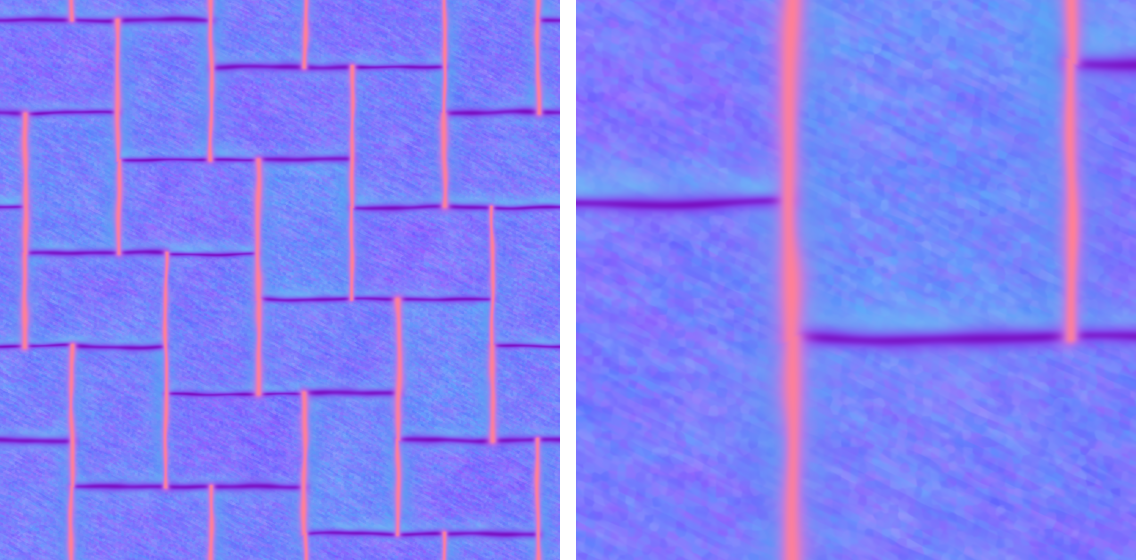
Left: the whole. Right: its middle third, enlarged.
A WebGL 1 fragment shader for this texture map:

```glsl
precision highp float;
// Tangent-space normal map of worn 3:2 herringbone paving, seamless over 12 x 12 units.

uniform vec2 u_resolution;

vec2 hash2(vec2 p) {
  return fract(sin(vec2(dot(p, vec2(127.1, 311.7)), dot(p, vec2(269.5, 183.3)))) * 43758.5);
}

vec2 wrapCell(vec2 cell, float period) {
  return floor(mod(cell + 0.5, period));
}

// Smooth cellular noise: a random slope per cell, blended by distance, in -1..1.
vec2 cellSlope(vec2 p, float period) {
  vec2 cell = floor(p);
  vec2 sum = vec2(0.0);
  float total = 0.0;
  for (int j = -1; j <= 1; j++) {
    for (int i = -1; i <= 1; i++) {
      vec2 c = cell + vec2(float(i), float(j));
      vec2 h = hash2(wrapCell(c, period));
      vec2 d = p - c - 0.15 - 0.7 * h;
      float w = exp(-7.0 * dot(d, d));
      sum += w * (hash2(h * 57.0 + 3.0) * 2.0 - 1.0);
      total += w;
    }
  }
  return sum / total;
}

// Layered sines that repeat with the tile.
float waves(vec2 p) {
  vec2 w = p * 0.5235988;
  return 0.5 * sin(3.0 * w.x + 4.0 * w.y) + 0.3 * sin(7.0 * w.x - 5.0 * w.y + 1.7)
       + 0.2 * sin(11.0 * w.y + 9.0 * w.x + 4.1);
}

// Distance to a straight run that starts at 0 on the "along" axis.
float runDistance(float across, float along, float len) {
  return length(vec2(across, max(abs(along - 0.5 * len) - 0.5 * len, 0.0)));
}

// Soft band of the given width beside an edge.
float band(float d, float width) {
  return exp(-d * d / (width * width));
}

void main() {
  // Paving units, y pointing down.
  vec2 uv = gl_FragCoord.xy / u_resolution;
  vec2 p = 12.0 * vec2(uv.x, 1.0 - uv.y) - vec2(0.54, 2.43);
  vec2 q = p + 0.025 * vec2(waves(p), waves(p.yx + 3.0));

  // Search the nearby bricks for the one underfoot and for the closest joints.
  vec2 base = floor(vec2((q.x - q.y) / 4.0, (q.x + q.y) / 6.0));
  float sideJoint = 9.0;
  float bedJoint = 9.0;
  vec2 local = vec2(1.0);
  vec2 size = vec2(2.0);
  vec2 tint = vec2(0.5);
  float upright = 0.0;
  for (int j = -2; j <= 1; j++) {
    for (int i = -1; i <= 3; i++) {
      vec2 k = base + vec2(float(i), float(j));
      vec2 corner = k.x * vec2(2.0, -2.0) + k.y * vec2(3.0);
      for (int n = 0; n < 2; n++) {
        float flat01 = float(n);
        vec2 origin = corner + vec2(0.0, 3.0 * flat01);
        vec2 extent = mix(vec2(2.0, 3.0), vec2(3.0, 2.0), flat01);
        vec2 h = hash2(wrapCell(origin, 12.0) + 12.0 * flat01 + 5.0);
        vec2 d = q - origin;
        vec2 e = d + 0.04 * (h.yx - 0.5);
        sideJoint = min(sideJoint, runDistance(e.x, d.y, extent.y) / (0.8 + 0.4 * h.x));
        bedJoint = min(bedJoint, runDistance(e.y, d.x, extent.x) / (0.7 + 0.6 * h.y));
        vec2 inside = step(vec2(0.0), d) * step(d, extent);
        if (inside.x * inside.y > 0.5) {
          local = d;
          size = extent;
          tint = h;
          upright = 1.0 - flat01;
        }
      }
    }
  }

  // Brick face: tone per brick, broad mottling, diagonal brush streaks and fine grit.
  vec2 mottle = cellSlope(p * 1.5, 18.0);
  vec2 along = vec2(2.0 * p.x + p.y, 2.0 * p.y - p.x);
  vec2 brush = cellSlope(along * vec2(1.0, 4.0), 12.0);
  vec2 scratch = cellSlope(along * vec2(2.0, 10.0), 24.0);
  vec2 grit = cellSlope(p * 17.0, 204.0);
  float tone = -0.03 + 0.26 * upright + 0.4 * tint.x + 0.16 * mottle.x;
  vec3 color = mix(vec3(0.52, 0.45, 0.995), vec3(0.42, 0.60, 0.98), clamp(tone, 0.0, 1.0));
  color.rg += 0.03 * brush + 0.045 * scratch + 0.045 * grit + 0.015 * mottle.y;

  // Rounded shoulders inside each edge.
  vec2 far = size - local;
  float wear = 0.75 + 0.35 * mottle.y + 0.2 * brush.x;
  float sides = band(local.x, 0.30) * (0.3 + 0.6 * tint.y)
              + band(far.x, 0.28) * (0.3 + 0.6 * upright);
  float ends = band(far.y, 0.23) * (0.6 + 0.4 * tint.x) + band(local.y, 0.23) * 0.6 * tint.y;
  color = mix(color, vec3(0.33, 0.63, 0.95), clamp(sides * wear, 0.0, 0.85));
  color = mix(color, vec3(0.42, 0.77, 0.96), clamp(ends * wear, 0.0, 0.85));

  // Joints: bed lines face down, side lines face right; a soft flank and a sharp core.
  float drift = waves(p.yx * 2.0);
  float bed = bedJoint / (1.0 + 0.2 * drift);
  float side = sideJoint / (1.0 + 0.25 * drift);
  color = mix(color, vec3(0.52, 0.27, 0.94), 0.95 * band(bed, 0.092));
  color = mix(color, vec3(0.47, 0.06, 0.76), (0.8 + 0.2 * drift) * band(bed, 0.036));
  color = mix(color, vec3(0.79, 0.46, 0.92), 0.97 * band(side, 0.098));
  color = mix(color, vec3(1.0, 0.50, 0.59), (0.9 + 0.1 * drift) * band(side, 0.046));

  gl_FragColor = vec4(clamp(color, 0.0, 1.0), 1.0);
}
```
